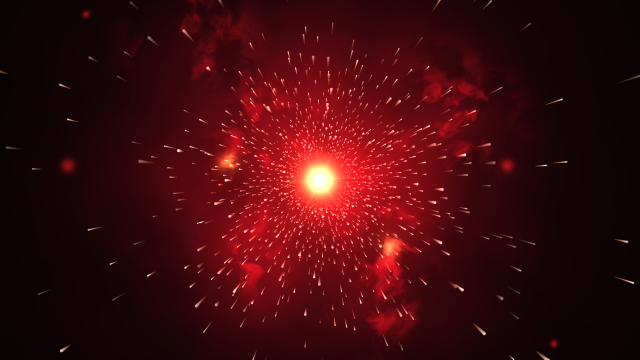
A Shadertoy shader for this background:

```glsl
// A glowing star in a red nebula with streaks of light flying outward.
#define STREAK_LAYERS 3
#define RING_STEP 0.15      // log-radius height of one streak cell
#define STREAK_WIDTH 0.0012
#define GLOW_RADIUS 0.34    // size of the red haze
#define CORE_RADIUS 0.042   // size of the white star
#define CLOUD_SCALE 4.5
#define TAU 6.2831853

const vec3 NIGHT = vec3(0.050, 0.012, 0.018);
const vec3 CRIMSON = vec3(0.58, 0.035, 0.075);
const vec3 EMBER = vec3(1.0, 0.32, 0.07);
const vec3 GOLD = vec3(0.85, 0.50, 0.20);
const vec3 CREAM = vec3(1.0, 0.92, 0.85);

vec4 hash4(vec3 q) {
    vec4 v = fract(q.xyzx * vec4(0.1031, 0.1030, 0.0973, 0.1099));
    v += dot(v, v.wzxy + 33.33);
    return fract((v.xxyz + v.yzzw) * v.zywx);
}

float noise(vec2 q) {
    vec2 i = floor(q), f = fract(q);
    f = f * f * (3.0 - 2.0 * f);
    float low = mix(hash4(vec3(i, 7.0)).x, hash4(vec3(i + vec2(1, 0), 7.0)).x, f.x);
    float high = mix(hash4(vec3(i + vec2(0, 1), 7.0)).x, hash4(vec3(i + 1.0, 7.0)).x, f.x);
    return mix(low, high, f.y);
}

float fbm(vec2 q) {
    float sum = 0.0, amp = 0.5;
    for (int i = 0; i < 5; i++) {
        sum += amp * noise(q);
        q = mat2(1.6, 1.2, -1.2, 1.6) * q + 11.3;
        amp *= 0.5;
    }
    return sum;
}

float blob(vec2 p, vec2 center, float size) {
    vec2 d = (p - center) / size;
    return exp(-dot(d, d));
}

// Red haze, uneven clouds and a few warm knots
vec3 nebula(vec2 p) {
    float cloud = fbm(p * CLOUD_SCALE + 20.0);
    float detail = fbm(p * CLOUD_SCALE * 3.5 + 3.0 * cloud + 50.0);
    float haze = blob(p * vec2(0.93, 1.0), vec2(0.01, 0.0), GLOW_RADIUS);
    float wide = blob(p, vec2(0.0), 0.62);
    float vignette = smoothstep(1.05, 0.35, length(p));
    vec3 color = NIGHT * mix(0.5, 1.3, vignette);
    color += CRIMSON * (haze * mix(0.55, 1.35, cloud) + 0.32 * wide * cloud);

    float wisps = smoothstep(0.45, 0.8, detail);
    float clumps = blob(p, vec2(0.15, -0.34), 0.11) + blob(p, vec2(0.38, 0.18), 0.13)
                 + blob(p, vec2(-0.35, 0.38), 0.13) + blob(p, vec2(-0.22, -0.20), 0.10)
                 + blob(p, vec2(-0.17, 0.13), 0.10) + blob(p, vec2(0.20, -0.17), 0.10);
    color += CRIMSON * clumps * (0.12 + 1.1 * wisps);
    float knots = blob(p, vec2(-0.25, 0.045), 0.025) + blob(p, vec2(0.19, -0.18), 0.032);
    color += GOLD * knots * (0.25 + 1.3 * wisps);
    float sparks = blob(p, vec2(-0.70, 0.04), 0.018) + blob(p, vec2(0.52, 0.04), 0.016)
                 + blob(p, vec2(-0.65, 0.46), 0.010) + blob(p, vec2(0.65, -0.455), 0.010);
    return color + vec3(0.5, 0.06, 0.07) * sparks;
}

// One jittered streak per log-polar cell, bright at its outer end
vec3 streaks(vec2 p, float pixel) {
    float radius = max(length(p), 1e-4);
    float turn = fract(atan(p.y, p.x) / TAU);
    vec3 color = vec3(0.0);
    for (int i = 0; i < STREAK_LAYERS; i++) {
        float layer = float(i);
        float sectors = 35.0 + 9.0 * layer;
        float shift = layer * 0.37;
        vec2 cell = floor(vec2(turn * sectors, log(radius) / RING_STEP + shift));
        vec4 h = hash4(vec3(cell + 60.0, layer * 17.0 + 3.0));
        vec4 k = hash4(vec3(cell.yx + 90.0, layer * 13.0 + 5.0));

        float angle = (cell.x + mix(0.2, 0.8, h.x)) * TAU / sectors;
        vec2 dir = vec2(cos(angle), sin(angle));
        float head = exp((cell.y + mix(0.55, 0.9, h.y) - shift) * RING_STEP);
        float tail = head * (1.0 - RING_STEP * mix(0.15, 0.5, h.z));
        float along = dot(p, dir), across = dot(p, vec2(-dir.y, dir.x));
        float t = clamp((along - tail) / (head - tail), 0.0, 1.0);

        float width = (STREAK_WIDTH + 0.0025 * head) * mix(0.6, 1.9, pow(h.w, 5.0));
        float dist = length(vec2(along - mix(tail, head, t), across)) - width * mix(0.4, 1.0, t);
        float chance = mix(0.78, 0.13, smoothstep(0.18, 0.58, head));
        float shown = step(k.x, chance) * smoothstep(0.05, 0.10, head);
        float light = mix(0.3, 1.1, k.y) * mix(0.3, 1.0, t);
        color += mix(EMBER, CREAM, 0.35 + 0.65 * t) * light * shown * smoothstep(pixel, -pixel, dist);
    }
    return color;
}

// White core, orange halo and thin six-way rays
vec3 star(vec2 p) {
    float r = length(p);
    vec3 color = vec3(1.0, 0.78, 0.45) * 1.9 * blob(p, vec2(0.0), CORE_RADIUS);
    color += EMBER * exp(-r / CORE_RADIUS);
    for (int i = 0; i < 3; i++) {
        float angle = 0.08 + float(i) * TAU / 6.0;
        float across = dot(p, vec2(-sin(angle), cos(angle)));
        color += vec3(1.0, 0.5, 0.2) * 0.55 * exp(-abs(across) / 0.0025 - r / 0.055);
    }
    return color;
}

void mainImage(out vec4 fragColor, in vec2 fragCoord) {
    vec2 p = (fragCoord - 0.5 * iResolution.xy) / iResolution.y;
    vec3 color = nebula(p) + streaks(p, 0.8 / iResolution.y) + star(p);
    fragColor = vec4(clamp(color, 0.0, 1.0), 1.0);
}
```
